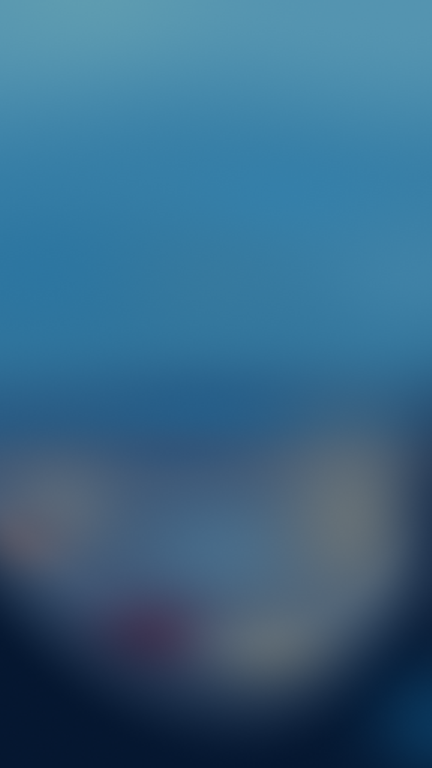
Give the GLSL for this background, as a Shadertoy shader.

```glsl
#define SKY_TOP vec3(0.33, 0.58, 0.69)
#define SKY_MID vec3(0.215, 0.495, 0.65)
#define SKY_LOW vec3(0.19, 0.455, 0.61)
#define HORIZON vec3(0.16, 0.35, 0.51)
#define HAZE vec3(0.24, 0.34, 0.46)
#define DEEP vec3(0.02, 0.09, 0.19)
#define WARM_GREY vec3(0.41, 0.45, 0.47)
#define MAROON vec3(0.25, 0.19, 0.31)
#define SHORE_SOFTNESS 0.095
#define WAVE_HEIGHT 0.014
#define GRAIN 0.004

float hash(vec2 p) {
    return fract(sin(dot(p, vec2(127.1, 311.7))) * 43758.5);
}

// Blend an elliptical Gaussian glow into a colour
vec3 glow(vec3 base, vec2 uv, vec2 center, vec2 radius, vec3 tint, float strength) {
    vec2 d = (uv - center) / radius;
    return mix(base, tint, strength * exp(-dot(d, d)));
}

// Vertical gradient with gently undulating levels
vec3 skyGradient(vec2 uv) {
    float y = uv.y + WAVE_HEIGHT * sin(6.0 * uv.x + 2.0) * smoothstep(0.4, 0.7, uv.y);
    vec3 color = mix(HAZE, HORIZON, smoothstep(0.38, 0.46, y));
    color = mix(color, SKY_LOW, smoothstep(0.43, 0.58, y));
    color = mix(color, SKY_MID, smoothstep(0.58, 0.77, y));
    return mix(color, SKY_TOP, smoothstep(0.76, 0.98, y));
}

vec3 skyGlows(vec3 color, vec2 uv) {
    color = glow(color, uv, vec2(0.20, 1.02), vec2(0.28, 0.09), vec3(0.38, 0.62, 0.69), 0.8);
    color = glow(color, uv, vec2(0.08, 0.65), vec2(0.27, 0.09), vec3(0.17, 0.46, 0.63), 0.8);
    color = glow(color, uv, vec2(0.66, 0.74), vec2(0.24, 0.06), vec3(0.20, 0.50, 0.67), 0.7);
    color = glow(color, uv, vec2(0.50, 0.63), vec2(0.20, 0.08), vec3(0.22, 0.48, 0.62), 0.6);
    color = glow(color, uv, vec2(1.00, 0.64), vec2(0.30, 0.09), vec3(0.26, 0.52, 0.66), 0.8);
    return glow(color, uv, vec2(0.48, 0.475), vec2(0.22, 0.04), vec3(0.14, 0.37, 0.54), 0.6);
}

vec3 hazeGlows(vec3 color, vec2 uv) {
    color = glow(color, uv, vec2(0.40, 0.41), vec2(0.17, 0.025), vec3(0.18, 0.32, 0.47), 0.6);
    color = glow(color, uv, vec2(0.53, 0.28), vec2(0.22, 0.08), vec3(0.28, 0.43, 0.55), 0.9);
    color = glow(color, uv, vec2(0.14, 0.34), vec2(0.14, 0.065), vec3(0.36, 0.42, 0.48), 0.85);
    color = glow(color, uv, vec2(0.04, 0.295), vec2(0.12, 0.05), vec3(0.37, 0.36, 0.41), 0.8);
    return glow(color, uv, vec2(0.82, 0.325), vec2(0.18, 0.12), WARM_GREY, 0.95);
}

// Curved dark region below the haze
vec3 deepShade(vec3 color, vec2 uv) {
    float dx = uv.x - 0.57;
    float shore = 0.09 + dx * dx * mix(0.49, 0.9, step(0.0, dx));
    float depth = 1.0 - smoothstep(shore - SHORE_SOFTNESS, shore + SHORE_SOFTNESS, uv.y);
    return mix(color, DEEP, depth);
}

void mainImage(out vec4 fragColor, in vec2 fragCoord) {
    vec2 uv = fragCoord / iResolution.xy;
    vec3 color = hazeGlows(skyGlows(skyGradient(uv), uv), uv);

    // Low warm glows, softened by the dark region
    color = glow(color, uv, vec2(0.35, 0.17), vec2(0.15, 0.06), MAROON, 0.85);
    color = glow(color, uv, vec2(0.64, 0.15), vec2(0.17, 0.07), WARM_GREY, 0.85);
    color = deepShade(color, uv);

    // Shadowed right edge and blue corner
    color = glow(color, uv, vec2(1.05, 0.32), vec2(0.13, 0.14), vec3(0.10, 0.18, 0.29), 0.9);
    color = glow(color, uv, vec2(1.02, 0.06), vec2(0.16, 0.08), vec3(0.04, 0.23, 0.38), 0.85);

    // Fine grain hides colour banding
    color += GRAIN * (hash(floor(uv * vec2(288.0, 512.0))) - 0.5);
    fragColor = vec4(color, 1.0);
}
```
